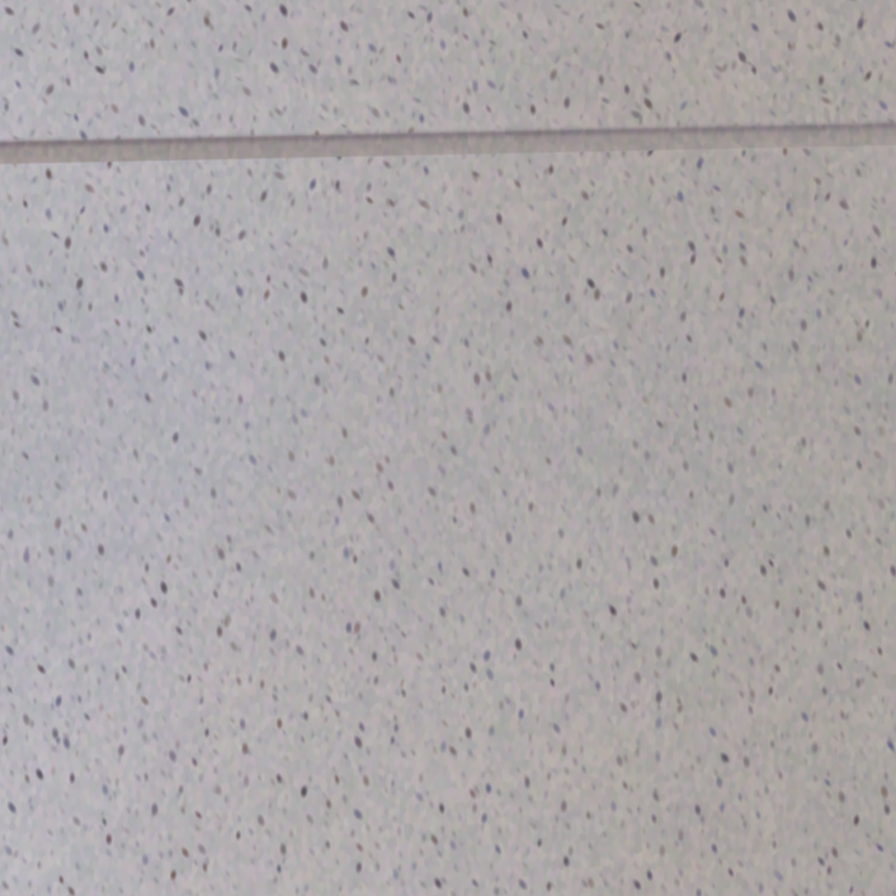
This texture is drawn by a Shadertoy shader. Its source:

```glsl
const vec3 COOL_TILE = vec3(0.712, 0.702, 0.726);
const vec3 WARM_TILE = vec3(0.668, 0.645, 0.634);
const vec3 ROSE_TILE = vec3(0.694, 0.674, 0.676);
const vec3 RAIL_COLOR = vec3(0.608, 0.577, 0.572);
const vec3 SEAM_COLOR = vec3(0.500, 0.465, 0.490);
const vec3 PLUM_SPECK = vec3(0.340, 0.290, 0.345);
const vec3 BLUE_SPECK = vec3(0.380, 0.380, 0.510);
const vec3 BROWN_SPECK = vec3(0.420, 0.340, 0.330);

const float RAIL_LEFT = 0.841;      // height of the upper rail edge at x = 0
const float RAIL_RISE = 0.021;
const float RAIL_WIDTH = 0.024;
const float SEAM_WIDTH = 0.0042;
const float BOLD_CELLS = 28.0;
const float FAINT_CELLS = 48.0;
const vec2 SPECK_RADII = vec2(0.0029, 0.0052);
const float SPECK_BLUR = 0.0018;
const vec2 GRAIN_CELLS = vec2(190.0, 125.0);
const float GRAIN_STRENGTH = 0.075;
const float MOTTLE_STRENGTH = 0.022;

vec3 hash3(vec2 p) {
    vec3 q = fract(p.xyx * vec3(0.1031, 0.1030, 0.0973));
    q += dot(q, q.yxz + 33.33);
    return fract((q.xxy + q.yzz) * q.zyx);
}

// Soft cellular noise: neighbouring cell tints blended by distance.
vec3 cellGrain(vec2 p) {
    vec2 cell = floor(p);
    vec3 tint = vec3(0.0);
    float total = 0.0;
    for (int y = -1; y <= 1; y++)
    for (int x = -1; x <= 1; x++) {
        vec2 id = cell + vec2(x, y);
        vec2 d = id + hash3(id + 71.0).xy - p;
        float weight = exp(-5.0 * dot(d, d));
        vec3 h = hash3(id + 19.0);
        tint += weight * (mix(h, vec3(h.x), 0.6) - 0.5);
        total += weight;
    }
    return tint / total;
}

// Scattered tilted flecks: rgb is colour, a is coverage.
vec4 specks(vec2 uv, float cells, float scale, float density, float seed, float pixel) {
    vec2 cell = floor(uv * cells);
    vec4 result = vec4(PLUM_SPECK, 0.0);
    for (int y = -1; y <= 1; y++)
    for (int x = -1; x <= 1; x++) {
        vec2 id = cell + vec2(x, y);
        vec3 place = hash3(id + seed);
        vec3 look = hash3(id + seed + 157.0);
        if (place.z > density) continue;
        vec2 center = (id + 0.08 + 0.84 * place.xy) / cells;

        // Lower flecks share a lean; upper ones turn more freely.
        float spread = mix(0.9, 1.8, smoothstep(0.5, 0.95, center.y));
        float angle = 0.25 + (look.x - 0.5) * spread;
        float c = cos(angle), s = sin(angle);
        vec2 q = mat2(c, -s, s, c) * (uv - center);
        vec2 radii = SPECK_RADII * scale * mix(0.6, 1.15, look.y);
        float d = (length(q / radii) - 1.0) * radii.x;
        float blur = SPECK_BLUR + 0.5 * pixel;
        float cover = 1.0 - smoothstep(-blur, blur, d);

        // Flecks fade in the central band.
        float band = exp(-pow((center.y - 0.50) / 0.12, 2.0));
        cover *= mix(0.4, 1.0, look.z) * (1.0 - 0.35 * band);
        if (cover > result.a) {
            float hue = fract(look.x * 7.0 + look.z * 5.0);
            vec3 color = mix(PLUM_SPECK, BLUE_SPECK, smoothstep(0.55, 0.9, hue));
            color = mix(BROWN_SPECK, color, smoothstep(0.1, 0.35, hue));
            result = vec4(color, cover);
        }
    }
    return result;
}

vec3 tileColor(vec2 uv) {
    float sway = 0.06 * sin(uv.y * 7.0 + 1.0) + 0.04 * sin(uv.x * 9.0 - uv.y * 5.0);
    float side = uv.x + sway;
    vec3 color = mix(COOL_TILE, ROSE_TILE, smoothstep(0.05, 0.55, side));
    color = mix(color, WARM_TILE, smoothstep(0.45, 0.9, side));
    float dim = exp(-pow((uv.y - 0.56) / 0.2, 2.0));
    float corner = (1.0 - uv.x) * (1.0 - smoothstep(0.0, 0.5, uv.y));
    return color - vec3(0.016, 0.012, 0.010) * dim + 0.008 * corner;
}

void mainImage(out vec4 fragColor, in vec2 fragCoord) {
    vec2 uv = fragCoord / iResolution.xy;
    float pixel = 1.0 / iResolution.y;

    // Mottled tile with two sizes of flecks
    vec3 color = tileColor(uv);
    color += MOTTLE_STRENGTH * cellGrain(uv * 22.0 + 5.0);
    vec4 faint = specks(uv, FAINT_CELLS, 0.72, 0.75, 211.0, pixel);
    vec4 bold = specks(uv, BOLD_CELLS, 1.0, 0.80, 37.0, pixel);
    color = mix(color, faint.rgb, 0.34 * faint.a);
    color = mix(color, bold.rgb, 0.88 * bold.a);

    // Sloping rail with a dark upper seam
    float depth = RAIL_LEFT + RAIL_RISE * uv.x - uv.y;
    float edge = 0.0014 + 0.5 * pixel;
    float rail = smoothstep(-edge, edge, depth)
               * (1.0 - smoothstep(-edge, edge, depth - RAIL_WIDTH));
    vec3 railColor = RAIL_COLOR + 0.016 * smoothstep(0.3, 1.0, depth / RAIL_WIDTH);
    color = mix(color, railColor, rail);
    float seam = exp(-pow((depth - 0.5 * SEAM_WIDTH) / SEAM_WIDTH, 2.0));
    color = mix(color, SEAM_COLOR, seam * mix(0.9, 0.7, uv.x));

    // Fine coloured grain over everything
    color += GRAIN_STRENGTH * cellGrain(uv * GRAIN_CELLS);
    fragColor = vec4(color, 1.0);
}
```
